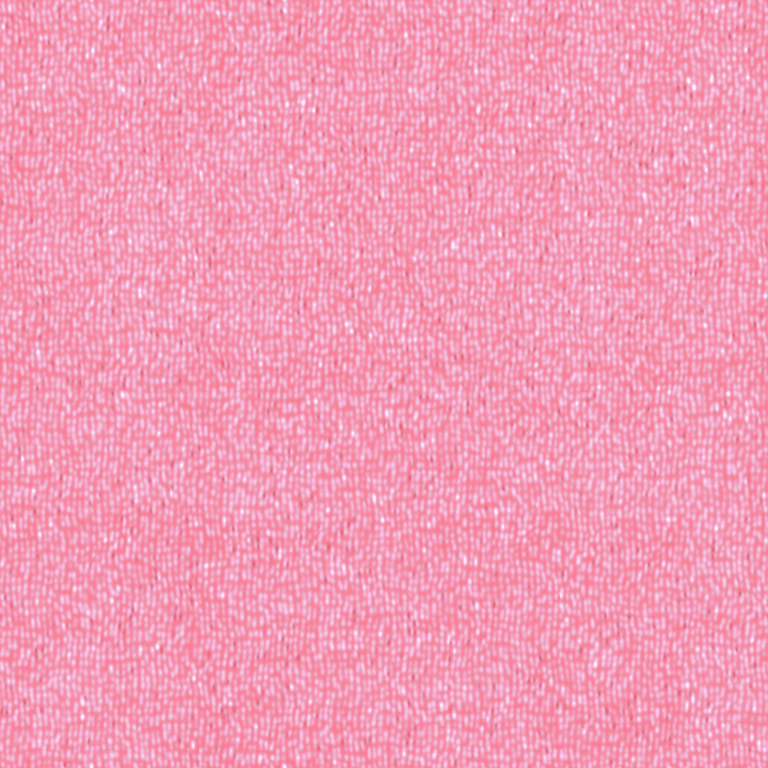
This texture is drawn by a WebGL 1 fragment shader. Its source:

```glsl
precision highp float;
// Fine pink woven cloth: a grid of 128 by 100 soft, slightly tall stitches.
// Each stitch has its own offset and sheen; rare glints, dark pinholes,
// uneven threads and broad layered-sine mottling break up the regularity.

uniform vec2 u_resolution;

const vec2 STITCHES = vec2(128.0, 100.0);

vec3 hash3(vec2 cell) {
  vec3 q = fract(cell.xyx * vec3(0.1031, 0.1030, 0.0973));
  q += dot(q, q.yxz + 33.33);
  return fract((q.xxy + q.yzz) * q.zyx);
}

// Broad waves that close up at the canvas edges
float mottle(vec2 uv) {
  vec2 a = 6.28318 * uv;
  float slow = sin(a.x * 2.0 + 1.5 * sin(a.y * 3.0)) * sin(a.y * 2.0 + 0.8);
  float mid = sin(a.x * 7.0 + 2.0 * sin(a.y * 4.0 + 1.0)) * sin(a.y * 9.0 + sin(a.x * 5.0));
  float fine = sin(a.x * 19.0 + 2.0 * sin(a.y * 11.0)) * sin(a.y * 17.0 + 2.0 * sin(a.x * 13.0));
  return 0.4 * slow + 0.35 * mid + 0.4 * fine;
}

// x: light from raised stitches, y: depth of pinholes between them
vec2 weave(vec2 p) {
  vec2 base = floor(p);
  vec2 sum = vec2(0.0);
  for (int j = -1; j <= 1; j++) {
    for (int i = -1; i <= 1; i++) {
      vec2 cell = base + vec2(float(i), float(j));
      vec2 id = mod(cell, STITCHES);
      vec3 h = hash3(id + 7.0);
      vec3 k = hash3(id + 211.0);

      vec2 d = p - cell - 0.5 - (h.xy - 0.5) * vec2(0.36, 0.5);
      float sheen = 0.14 + 0.20 * h.z + 0.24 * pow(k.x, 20.0);
      sum.x += sheen * exp(-dot(d * d, vec2(7.5, 5.2)));

      vec2 gap = p - cell - vec2(0.0, 0.5) - (k.yz - 0.5) * 0.4;
      float hole = smoothstep(0.90, 1.0, hash3(id + 431.0).x);
      sum.y += hole * exp(-dot(gap * gap, vec2(14.0, 6.0)));
    }
  }
  return sum;
}

// Rose shadow through pink to pale lilac highlight
vec3 clothColour(float tone) {
  vec3 c = mix(vec3(0.98, 0.47, 0.555), vec3(0.95, 0.61, 0.72), smoothstep(0.44, 0.64, tone));
  c = mix(c, vec3(0.96, 0.73, 0.86), smoothstep(0.58, 0.76, tone));
  return mix(c, vec3(1.0, 0.93, 0.99), smoothstep(0.74, 0.96, tone));
}

void main() {
  vec2 uv = gl_FragCoord.xy / u_resolution;
  vec2 wave = 6.28318 * uv;

  // Threads wander slightly from straight lines
  vec2 p = uv * STITCHES;
  p += 0.20 * vec2(sin(wave.y * 9.0 + 2.0 * sin(wave.x * 4.0)),
                   sin(wave.x * 11.0 + 2.0 * sin(wave.y * 5.0)));

  // Whole warp and weft threads differ a little in brightness
  vec2 thread = mod(floor(p), STITCHES);
  float streak = hash3(vec2(thread.x, 331.0)).x + hash3(vec2(577.0, thread.y)).y - 1.0;

  vec2 cloth = weave(p);
  float tone = 0.49 + cloth.x + 0.03 * streak + 0.025 * mottle(uv);
  vec3 colour = clothColour(tone);
  colour = mix(colour, vec3(0.84, 0.35, 0.43), 0.75 * min(cloth.y, 1.0));
  gl_FragColor = vec4(colour, 1.0);
}
```
